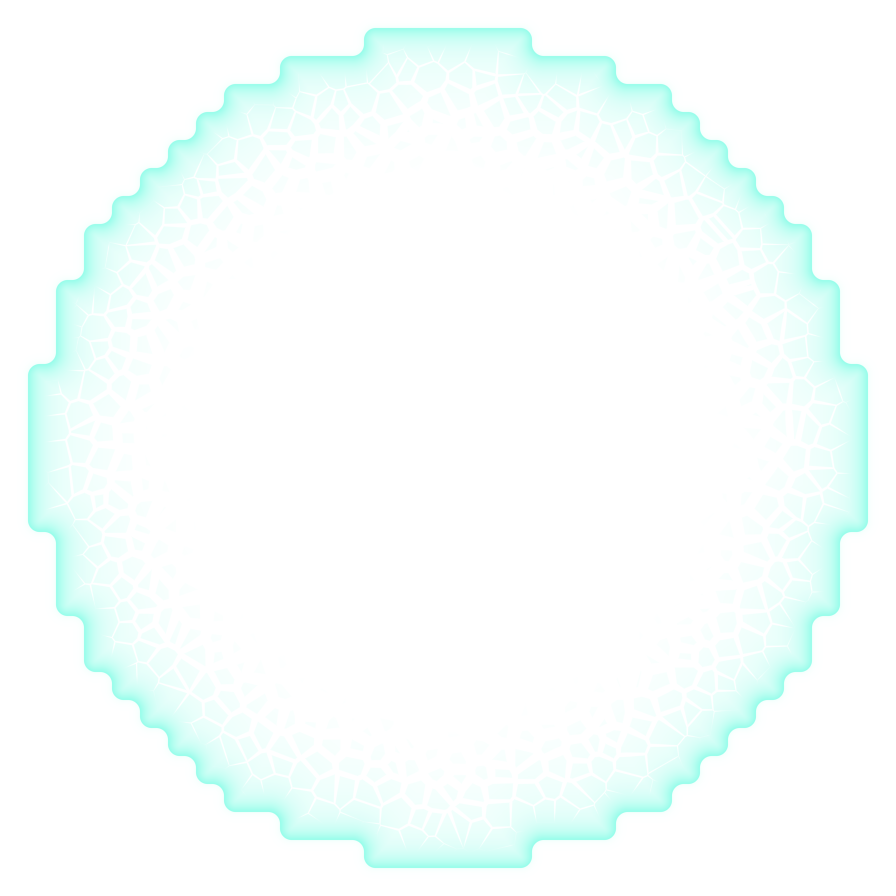
This background is drawn by a Shadertoy shader. Its source:

```glsl
const float GRID = 32.0;          // grid blocks across the canvas
const float DISC_RADIUS = 14.8;   // disc radius, in blocks
const float CORNER = 0.42;        // rounding of the stepped corners
const float RIM_GLOW = 0.32;      // tint of the bright rim
const float RIM_FALLOFF = 0.40;   // depth over which the rim fades
const float BODY_TINT = 0.10;     // tint of the cracked band
const float BAND_DEPTH = 5.4;     // depth at which the band turns white
const float HALO = 0.05;          // faint glow outside the disc
const float HALO_FALLOFF = 0.12;
const float CRACK_SCALE = 1.25;   // crack cells per block
const float CRACK_START = 0.55;   // depth where cracks begin
const float CRACK_WIDTH = 0.40;   // half width at the inner end
const vec3 WHITE = vec3(1.0);
const vec3 AQUA = vec3(0.0, 0.98, 0.80);

vec2 hash2(vec2 p) {
    vec3 q = fract(vec3(p.xyx) * vec3(0.1031, 0.1030, 0.0973));
    q += dot(q, q.yzx + 33.33);
    return fract((q.xx + q.yz) * q.zy);
}

// Union of two distances with a circular fillet
float roundUnion(float a, float b, float r) {
    vec2 u = max(r - vec2(a, b), 0.0);
    return max(r, min(a, b)) - length(u);
}

// Distance to the quarter plane above and right of a rounded corner
float quadrantDistance(vec2 p, vec2 corner, float r) {
    vec2 v = corner - p + r;
    return length(max(v, 0.0)) + min(max(v.x, v.y), 0.0) - r;
}

// Depth inside a disc built of square blocks, negative outside
float blockDiscDepth(vec2 p) {
    vec2 q = abs(p);
    float depth = 100.0;
    float lastHeight = 100.0;
    for (int i = 0; i < 16; i++) {
        float x = float(i) + 0.5;
        float chord = DISC_RADIUS * DISC_RADIUS - x * x;
        float height = chord > 0.0 ? floor(sqrt(chord) + 0.5) : -GRID;
        // Only columns where the outline steps down add a corner
        if (height < lastHeight) {
            vec2 corner = vec2(i == 0 ? -GRID : float(i), height);
            depth = roundUnion(depth, quadrantDistance(q, corner, CORNER), CORNER);
        }
        lastHeight = height;
    }
    return depth;
}

// Distance to the nearest border between scattered cells
float cellBorder(vec2 p) {
    vec2 cell = floor(p);
    vec2 nearest = vec2(0.0);
    float best = 100.0;
    for (int j = -1; j <= 1; j++)
    for (int i = -1; i <= 1; i++) {
        vec2 c = cell + vec2(i, j);
        vec2 toSite = c + hash2(c) - p;
        float d = dot(toSite, toSite);
        if (d < best) {
            best = d;
            nearest = toSite;
        }
    }
    float border = 100.0;
    for (int j = -2; j <= 2; j++)
    for (int i = -2; i <= 2; i++) {
        vec2 c = cell + vec2(i, j);
        vec2 toSite = c + hash2(c) - p;
        vec2 gap = toSite - nearest;
        if (dot(gap, gap) > 1e-5)
            border = min(border, dot(0.5 * (toSite + nearest), normalize(gap)));
    }
    return border;
}

void mainImage(out vec4 fragColor, in vec2 fragCoord) {
    float size = min(iResolution.x, iResolution.y);
    vec2 p = (fragCoord - 0.5 * iResolution.xy) / size * GRID;
    float pixel = GRID / size;
    float depth = blockDiscDepth(p);
    float inner = max(depth, 0.0);

    // Rim glow over a slowly fading band
    float body = BODY_TINT * pow(max(1.0 - inner / BAND_DEPTH, 0.0), 1.3);
    float tint = RIM_GLOW * exp(-inner / RIM_FALLOFF) + body;

    // White cracks that widen towards the middle
    float progress = clamp((inner - CRACK_START) / (BAND_DEPTH - CRACK_START), 0.0, 1.0);
    float width = CRACK_WIDTH * pow(progress, 1.5);
    float border = cellBorder((p + GRID) * CRACK_SCALE) / CRACK_SCALE;
    float crack = 1.0 - smoothstep(width - 0.5 * pixel, width + pixel, border);
    crack *= smoothstep(CRACK_START, CRACK_START + 0.5, inner);
    tint *= 1.0 - crack;

    // Faint halo outside the edge
    float halo = HALO * exp(min(depth, 0.0) / HALO_FALLOFF);
    tint = mix(halo, tint, smoothstep(-0.7 * pixel, 0.7 * pixel, depth));

    fragColor = vec4(mix(WHITE, AQUA, tint), 1.0);
}
```
